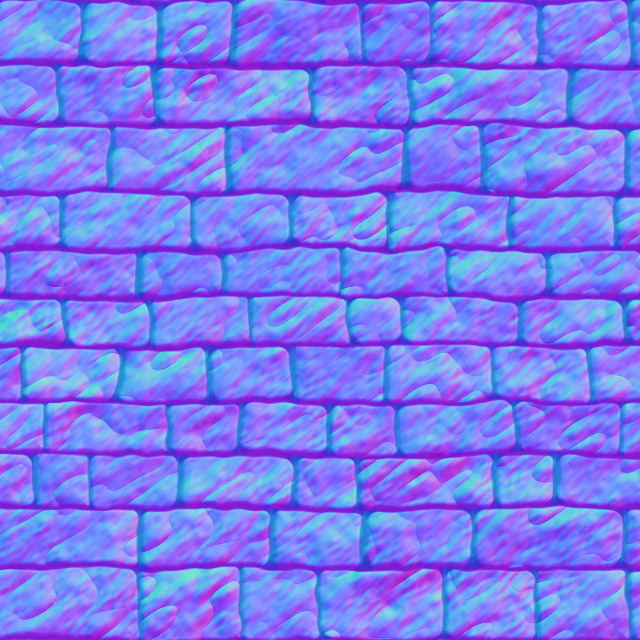
Write a Shadertoy shader that draws this texture map.

```glsl
// Tangent-space normal map of a rough stone wall: eleven uneven courses of
// hand-cut blocks. Each block is a rounded box whose rim tilts the normal;
// slanted noise adds chiselled relief, and the slope becomes a colour.

const int ROWS = 11;
const float COURSE_EDGE[12] = float[](0.0, 0.112, 0.207, 0.290, 0.371, 0.460,
                                      0.536, 0.611, 0.699, 0.806, 0.898, 1.0);
const float BLOCK_COUNT[11] = float[](6., 5., 7., 7., 7., 7., 6., 6., 5., 5., 7.);
const float ROW_SHIFT[11] = float[](0.026, 0.99, 0.026, 0.08, 0.052, 0.091,
                                    0.05, 0.094, 0.19, 0.043, 0.107);

float hash(vec2 p) {
    return fract(sin(dot(p, vec2(127.1, 311.7))) * 43758.55);
}

float noise(vec2 p) {
    vec2 i = floor(p), f = fract(p);
    f = f * f * (3.0 - 2.0 * f);
    return mix(mix(hash(i), hash(i + vec2(1, 0)), f.x),
               mix(hash(i + vec2(0, 1)), hash(i + vec2(1, 1)), f.x), f.y);
}

vec2 noise2(vec2 p) {
    return vec2(noise(p), noise(p + 37.3)) - 0.5;
}

// Chiselled stone height: octaves of noise stretched along a rising diagonal
float relief(vec2 p, float strength) {
    float height = 0.0, freq = 14.0, angle = 0.45;
    for (int i = 0; i < 4; i++) {
        vec2 along = vec2(cos(angle), sin(angle));
        vec2 q = vec2(dot(p, along), dot(p, vec2(-along.y, along.x)));
        float n = noise(q * freq * vec2(0.65, 1.3) + float(i) * 19.7);
        if (i == 1) n = 0.7 * abs(2.0 * n - 1.0);   // creases
        height += n * strength / freq;
        freq *= 2.0;
        angle += 0.14;
    }
    return height;
}

vec2 reliefSlope(vec2 p, float strength) {
    const vec2 e = vec2(0.0012, 0.0);
    float h = relief(p, strength);
    return vec2(relief(p + e.xy, strength) - h, relief(p + e.yx, strength) - h) / e.x;
}

// Position of an upright joint, in units of the mean block length
float joint(float i, float row, float count) {
    return i + 0.55 * (hash(vec2(mod(i, count), row + 3.0)) - 0.5);
}

// Locates the block at p: its centre-relative position, half size and id
void findBlock(vec2 p, out vec2 local, out vec2 halfSize, out vec2 id) {
    p.y = fract(p.y);
    int row = 0;
    for (int i = 1; i < ROWS; i++) if (p.y >= COURSE_EDGE[i]) row = i;
    float count = BLOCK_COUNT[row], r = float(row);
    float x = fract(p.x - ROW_SHIFT[row]) * count;
    float i = floor(x);
    if (x < joint(i, r, count)) i -= 1.0;
    else if (x >= joint(i + 1.0, r, count)) i += 1.0;
    float left = joint(i, r, count), right = joint(i + 1.0, r, count);
    float low = COURSE_EDGE[row], high = COURSE_EDGE[row + 1];
    local = vec2((x - 0.5 * (left + right)) / count, p.y - 0.5 * (low + high));
    halfSize = 0.5 * vec2((right - left) / count, high - low);
    id = vec2(mod(i, count), r);
}

// Rounded box: xy is the outward direction, z the signed distance
vec3 roundedBox(vec2 p, vec2 halfSize, float radius) {
    vec2 w = abs(p) - halfSize + radius;
    vec2 corner = max(w, 0.0);
    float d = length(corner) + min(max(w.x, w.y), 0.0) - radius;
    vec2 inner = w.x > w.y ? vec2(1, 0) : vec2(0, 1);
    vec2 dir = max(w.x, w.y) > 0.0 ? normalize(corner) : inner;
    return vec3(dir * sign(p), d);
}

// Rim tilt: lower and left faces lean hardest, upper and right ones gently
vec2 rimTilt(vec2 outward, float d) {
    vec2 lean = vec2(outward.x < 0.0 ? 0.85 : 0.5, outward.y < 0.0 ? 0.9 : 0.28);
    float rim = smoothstep(-0.008, 0.0, d);
    float shoulder = 0.3 * smoothstep(-0.022, -0.002, d);
    return outward * lean * max(rim, shoulder);
}

void mainImage(out vec4 fragColor, in vec2 fragCoord) {
    vec2 uv = fragCoord / iResolution.xy;

    // Wavering block outlines
    vec2 p = uv + 0.011 * noise2(uv * 11.0) + 0.005 * noise2(uv * 42.0);
    vec2 local, halfSize, id;
    findBlock(p, local, halfSize, id);

    float gap = 0.0012 + 0.0025 * hash(id + 5.1) + 0.002 * noise(uv * 25.0);
    float radius = mix(0.004, 0.018, hash(id + 9.4));
    vec3 box = roundedBox(local, halfSize - gap, radius);

    // Stone face, with its own lean and roughness
    vec2 own = vec2(hash(id + 1.7), hash(id + 2.9));
    float rough = mix(0.26, 0.36, own.x) * mix(0.7, 1.25, noise(uv * 16.0 + 8.0));
    vec2 tilt = -reliefSlope(uv + own * 5.0, rough) * vec2(0.85, 1.1);
    tilt += (own - 0.5) * vec2(0.12, 0.16) + vec2(0.0, 0.08);

    // Rims, then mortar: bed joints face down, upright joints face left
    tilt += rimTilt(box.xy, box.z);
    float mortar = smoothstep(-0.002, 0.0025, box.z);
    vec2 mortarTilt = -abs(box.xy) * vec2(1.05, 1.25) + 0.35 * tilt * abs(box.yx);
    tilt = mix(tilt, mortarTilt, mortar);

    vec3 normal = normalize(vec3(tilt, 1.0));
    fragColor = vec4(0.5 + 0.5 * normal, 1.0);
}
```
